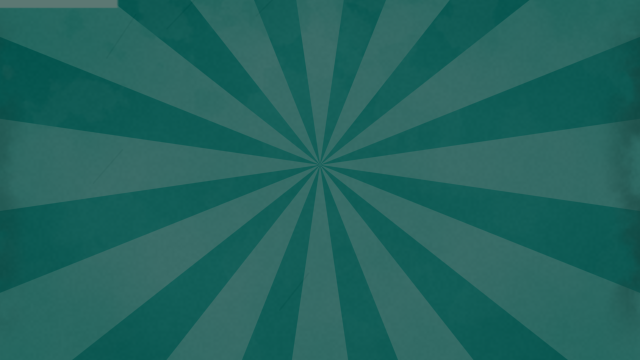
Write a Shadertoy shader that draws this background.

```glsl
float hash(vec2 p) {
    vec3 q = fract(vec3(p.xyx) * 0.1031);
    q += dot(q, q.yzx + 33.33);
    return fract((q.x + q.y) * q.z);
}

float noise(vec2 p) {
    vec2 cell = floor(p), f = fract(p);
    f = f * f * (3.0 - 2.0 * f);
    float low = mix(hash(cell), hash(cell + vec2(1, 0)), f.x);
    float high = mix(hash(cell + vec2(0, 1)), hash(cell + vec2(1, 1)), f.x);
    return mix(low, high, f.y);
}

float fbm(vec2 p) {
    float sum = 0.0, amplitude = 0.5;
    for (int i = 0; i < 5; i++) {
        sum += amplitude * noise(p);
        p = mat2(1.6, 1.2, -1.2, 1.6) * p + 7.3;
        amplitude *= 0.5;
    }
    return sum;
}

float segmentDistance(vec2 p, vec2 a, vec2 b) {
    vec2 along = b - a;
    float t = clamp(dot(p - a, along) / dot(along, along), 0.0, 1.0);
    return length(p - a - along * t);
}

// Twelve pale rays, one every 30 degrees
float sunburst(vec2 p, float pixel) {
    float period = radians(30.0);
    float angle = abs(mod(atan(p.y, p.x) + 0.5 * period, period) - 0.5 * period);
    float inside = length(p) * sin(radians(8.2) - angle);
    return smoothstep(-0.75 * pixel, 0.75 * pixel, inside);
}

void mainImage(out vec4 fragColor, in vec2 fragCoord) {
    float pixel = 1.0 / iResolution.y;
    vec2 uv = fragCoord / iResolution.xy;
    vec2 p = (fragCoord - 0.5 * iResolution.xy) * pixel;

    // Worn paper: broad stains, small blotches and fine grain
    float stain = fbm(p * 3.0 + 20.0);
    float blotch = smoothstep(0.47, 0.56, fbm(p * 9.0 + 41.0));
    float grain = noise(p * 130.0 + 90.0) - 0.5;
    float border = smoothstep(0.35, 1.0, length(p * vec2(0.95, 1.1)));
    float topLeft = smoothstep(0.25, 0.9, uv.y - 0.4 * uv.x);
    float wear = clamp(0.7 * border + 0.3 * topLeft + 1.2 * (stain - 0.45), 0.0, 1.0);

    // Ray colours, faded towards the border
    vec3 paleRay = mix(vec3(0.23, 0.43, 0.41), vec3(0.14, 0.405, 0.375), wear);
    vec3 deepRay = mix(vec3(0.075, 0.375, 0.35), vec3(0.03, 0.335, 0.31), wear);
    paleRay -= vec3(0.025, 0.01, 0.012) * blotch * topLeft;
    deepRay += vec3(0.025, 0.012, 0.012) * (blotch - 0.4) * (0.4 + topLeft);
    vec3 color = mix(deepRay, paleRay, sunburst(p - vec2(0.0, 0.042), pixel));

    // Dark grime along the sides, heaviest on the right
    float sides = smoothstep(0.93, 1.0, uv.x) + 0.6 * smoothstep(0.05, 0.0, uv.x);
    float middle = smoothstep(0.0, 0.25, uv.y) * smoothstep(1.05, 0.8, uv.y);
    float grime = sides * middle * smoothstep(0.25, 0.65, fbm(p * 12.0 + 63.0));
    color = mix(color, vec3(0.08, 0.25, 0.23), 0.55 * grime);

    // Faint diagonal scratches
    for (int i = 0; i < 5; i++) {
        float id = float(i);
        vec2 start = vec2(hash(vec2(id, 3.0)) - 0.85, hash(vec2(id, 8.0)) - 0.5);
        vec2 end = start + vec2(0.08, 0.08 + 0.08 * hash(vec2(id, 5.0)));
        color -= 0.018 * smoothstep(1.2 * pixel + 0.001, 0.0, segmentDistance(p, start, end));
    }
    color += 0.012 * grain;

    // Pale strip in the upper left corner
    float strip = smoothstep(0.184 + pixel, 0.184 - pixel, uv.x)
                * smoothstep(0.978 - pixel, 0.978 + pixel, uv.y);
    color = mix(color, vec3(0.36, 0.47, 0.45), strip);

    fragColor = vec4(color, 1.0);
}
```
